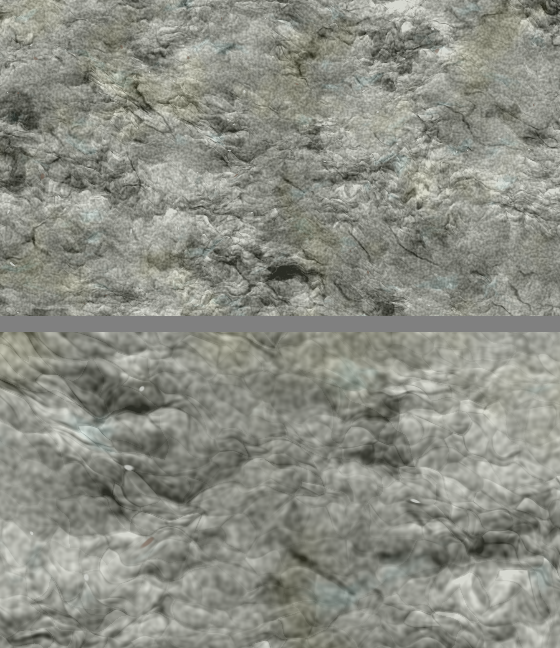
Top, the full canvas; bottom, a detail of the centre.
Write a WebGL 2 fragment shader that draws this texture.

```glsl
#version 300 es
precision highp float;
// Weathered grey-green rock face: creased gradient noise gives a relief lit
// from above, broken into slanting chips by cellular facets, with shaded
// hollows, short cracks, olive earth, pale teal mineral and bright flecks.

uniform vec2 u_resolution;
out vec4 fragColor;

const float BED_ANGLE = -0.42;
const float LIGHT_STEP = 0.0035;
const vec2 LIGHT_DIR = vec2(-0.35, 0.94);

float hash(vec2 p) {
    vec3 q = fract(p.xyx * vec3(0.1031, 0.1030, 0.0973));
    q += dot(q, q.yzx + 33.33);
    return fract((q.x + q.y) * q.z);
}

vec2 rotate(vec2 p, float angle) {
    float c = cos(angle), s = sin(angle);
    return vec2(c * p.x + s * p.y, c * p.y - s * p.x);
}

float cornerSlope(vec2 cell, vec2 offset) {
    float angle = 6.2832 * hash(cell);
    return dot(vec2(cos(angle), sin(angle)), offset);
}

float gradientNoise(vec2 p) {
    vec2 i = floor(p), f = p - i;
    vec2 u = f * f * f * (f * (f * 6.0 - 15.0) + 10.0);
    vec2 e = vec2(1.0, 0.0);
    float low = mix(cornerSlope(i, f), cornerSlope(i + e.xy, f - e.xy), u.x);
    float high = mix(cornerSlope(i + e.yx, f - e.yx), cornerSlope(i + e.xx, f - e.xx), u.x);
    return mix(low, high, u.y);
}

float fbm(vec2 p) {
    float sum = 0.0, amplitude = 1.0;
    for (int i = 0; i < 4; i++) {
        sum += amplitude * gradientNoise(p);
        p = rotate(p, 0.6) * 2.03 + 17.3;
        amplitude *= 0.55;
    }
    return sum;
}

vec2 warp(vec2 p, float scale, float amount) {
    return p + amount * vec2(gradientNoise(p * scale + 4.7), gradientNoise(p * scale + 31.2));
}

// Rounded lumps with sharp creases, from ledges down to chips
float relief(vec2 p) {
    float height = 0.0, frequency = 4.5;
    for (int i = 0; i < 6; i++) {
        float level = float(i);
        vec2 q = rotate(p, BED_ANGLE + 0.7 * sin(level * 2.3)) * vec2(0.7, 1.0);
        float n = gradientNoise(q * frequency + level * 23.7);
        height += sqrt(n * n + 0.002) / frequency;
        frequency *= 1.83;
    }
    return height;
}

// Chips with random tilt, a bright upper side and a dark lower rim
float facets(vec2 p, float scale, float angle) {
    vec2 q = rotate(p, angle) * vec2(0.6, 1.0) * scale, base = floor(q);
    vec2 nearestOffset = vec2(0.0), nearestCell = base;
    float first = 9.0, second = 9.0;
    for (int k = 0; k < 9; k++) {
        vec2 cell = base + vec2(k % 3 - 1, k / 3 - 1);
        vec2 offset = q - cell - vec2(hash(cell + 3.1), hash(cell + 47.9));
        float dist = length(offset);
        second = min(second, max(first, dist));
        if (dist < first) { first = dist; nearestOffset = offset; nearestCell = cell; }
    }
    float rim = smoothstep(0.0, 0.16, second - first);
    float tilt = hash(nearestCell + 71.3) - 0.5 + 0.9 * dot(nearestOffset, rotate(LIGHT_DIR, angle));
    return tilt * rim - 0.5 * (1.0 - rim) * hash(nearestCell + 19.7);
}

// Broken dark lines along the zero level of stretched noise
float crack(vec2 p, float scale, float angle, float width) {
    vec2 q = rotate(p, angle) * vec2(0.5, 1.0) * scale;
    float line = 1.0 - smoothstep(0.0, width, abs(gradientNoise(q)));
    return line * smoothstep(0.08, 0.4, gradientNoise(p * scale * 0.7 + 9.1));
}

// Sparse soft-edged flecks, one candidate in each cell
float flecks(vec2 p, float scale, float density) {
    vec2 q = p * scale, cell = floor(q);
    float radius = mix(0.12, 0.34, hash(cell + 23.1));
    float dist = length(q - cell - 0.5);
    return step(hash(cell + 41.7), density) * (1.0 - smoothstep(radius * 0.4, radius, dist));
}

void main() {
    vec2 p = gl_FragCoord.xy / u_resolution.y;
    vec2 rock = warp(warp(warp(p, 2.1, 0.09), 11.0, 0.022), 34.0, 0.012);
    float rough = mix(0.6, 1.45, smoothstep(-0.3, 0.35, fbm(p * 3.5 + 5.0)));

    // Relief and chips lit from above
    float slope = (relief(rock) - relief(rock + LIGHT_DIR * LIGHT_STEP)) / LIGHT_STEP;
    float shade = 0.046 * slope / sqrt(1.0 + 0.04 * slope * slope);
    shade += 0.09 * facets(rock, 11.0, -0.55) + 0.11 * facets(rock + 2.3, 24.0, -0.3);
    shade += 0.10 * facets(rock + 5.9, 50.0, -0.5);
    float tone = 0.582 + rough * shade;

    // Broad stains, fine grain, cracks and hollows
    tone += 0.15 * fbm(p * 2.8 + 13.0) + 0.15 * gradientNoise(p * 125.0);
    tone -= 0.20 * crack(rock, 8.0, -0.65, 0.05) + 0.18 * crack(rock + 3.7, 19.0, -0.3, 0.11);
    tone -= 0.20 * smoothstep(0.25, 0.6, fbm(rotate(rock, -0.3) * vec2(4.5, 7.0) + 61.0));
    tone = clamp(tone, 0.17, 0.84);

    // Mineral tints
    vec3 colour = vec3(tone) + vec3(0.0, 0.006, -0.026);
    float teal = smoothstep(0.3, 0.65, fbm(rock * vec2(6.0, 11.0) + 83.0));
    colour += smoothstep(0.0, 0.6, fbm(p * 3.6 + 27.0)) * vec3(0.01, 0.005, -0.03);
    colour += teal * vec3(-0.005, 0.03, 0.04);
    colour = mix(colour, vec3(0.84, 0.85, 0.83), 0.8 * flecks(rock, 60.0, 0.006));
    colour = mix(colour, vec3(0.44, 0.33, 0.27), 0.5 * flecks(rock + 6.0, 38.0, 0.005));
    fragColor = vec4(colour, 1.0);
}
```
